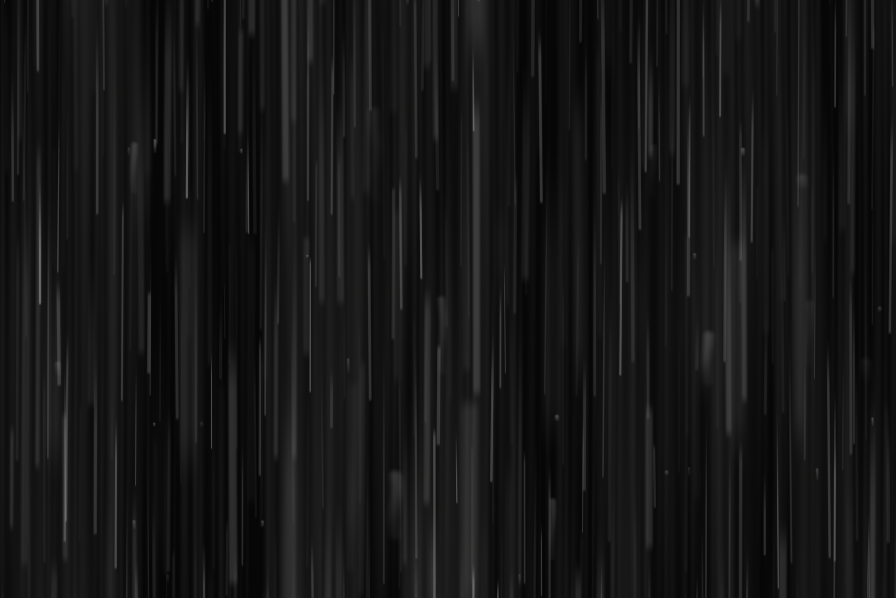
A Shadertoy shader for this texture:

```glsl
// Draws a dark curtain of falling rain: soft vertical folds, motion-blurred streaks and a few blurred drops.

const vec3 RAIN_TINT = vec3(1.01, 0.997, 0.993);
const float BLACK_LEVEL = 0.022;

float hash(vec3 p) {
    p = fract(p * vec3(0.1031, 0.1130, 0.0973));
    p += dot(p, p.yzx + 33.33);
    return fract((p.x + p.y) * p.z);
}

// Four random values for one cell
vec4 hash4(vec2 cell, float seed) {
    vec3 key = vec3(cell + 40.0, seed);
    return vec4(hash(key), hash(key + 17.3), hash(key + 41.7), hash(key + 73.1));
}

// Layered sines across x whose phase and strength drift slowly with height
float curtainFolds(vec2 p) {
    float sum = 0.0;
    float frequency = 11.0;
    float amplitude = 0.55;
    for (int i = 0; i < 7; i++) {
        float k = float(i);
        float drift = 0.6 * sin(p.y * (1.7 + 0.6 * k) + k * 2.4);
        float fade = 0.7 + 0.3 * sin(p.y * 4.1 + p.x * 9.0 + k * 1.9);
        float bend = 1.3 * sin(p.x * frequency * 0.37 + k);
        sum += amplitude * fade * sin(p.x * frequency + drift + bend + k * 4.1);
        frequency *= 1.83;
        amplitude *= 0.92;
    }
    return sum;
}

// One random streak per cell; the lower end is sharper than the fading upper end
float streaks(vec2 p, vec2 cell, float halfWidth, float blur, float endBlur, float chance, float seed) {
    float light = 0.0;
    float home = floor(p.x / cell.x);
    for (int i = -1; i <= 1; i++) {
        float column = home + float(i);
        float y = p.y / cell.y + hash(vec3(column + 40.0, seed, 5.0));
        float row = floor(y);
        float t = y - row;
        vec4 r = hash4(vec2(column, row), seed);
        vec4 s = hash4(vec2(column, row), seed + 9.0);

        float slant = (s.x - 0.5) * 0.010 * (t - 0.5);
        float centre = (column + mix(0.15, 0.85, r.x)) * cell.x + slant;
        float width = halfWidth * mix(0.5, 1.4, r.y);
        float across = 1.0 - smoothstep(width - blur, width + blur, abs(p.x - centre));

        float bottom = 0.4 * r.z;
        float top = mix(0.6, 1.0, r.w);
        float fadeStart = mix(bottom, top, mix(0.2, 0.95, s.y));
        float along = smoothstep(bottom, bottom + endBlur / cell.y, t)
                    * (1.0 - smoothstep(fadeStart, top, t));
        light += step(s.z, chance) * mix(0.12, 1.0, s.w * s.w) * across * along;
    }
    return light;
}

// Sparse out-of-focus drops, each a vertical capsule brightest at its head
float drops(vec2 p, vec2 cell, float radius, float trail, float chance, float seed) {
    vec2 id = floor(p / cell);
    vec4 r = hash4(id, seed);
    vec4 s = hash4(id, seed + 6.0);
    vec2 local = p - (id + vec2(mix(0.2, 0.8, r.x), mix(0.2, 0.4, r.y))) * cell;
    float size = radius * mix(0.5, 1.2, r.z);
    float span = trail * r.w;
    local.x += 0.15 * size * sin(local.y * 60.0);
    float d = length(vec2(local.x, local.y - clamp(local.y, 0.0, span)));
    float glow = 1.0 - smoothstep(size * 0.1, size * 1.2, d);
    float head = mix(0.25, 1.0, smoothstep(-size, span + size, local.y));
    return step(s.x, chance) * mix(0.3, 1.0, s.y) * glow * head;
}

void mainImage(out vec4 fragColor, in vec2 fragCoord) {
    vec2 p = fragCoord / iResolution.y;
    float pixel = 0.6 / iResolution.y;

    // Dim curtain in the distance
    float light = 0.060 + 0.042 * curtainFolds(p);
    light = max(light, BLACK_LEVEL);

    // Rain from broad and blurred to thin and bright
    light += 0.10 * streaks(p, vec2(0.055, 0.85), 0.012, 0.008, 0.120, 0.65, 1.0);
    light += 0.14 * streaks(p, vec2(0.024, 0.65), 0.005, 0.0030, 0.025, 0.70, 2.0);
    light += 0.18 * streaks(p, vec2(0.013, 0.48), 0.0021, max(0.0013, pixel), 0.008, 0.65, 3.0);
    light += 0.36 * streaks(p, vec2(0.030, 0.40), 0.0015, max(0.0010, pixel), 0.006, 0.48, 4.0);

    // Large blurred drops and small glints
    light += 0.16 * drops(p, vec2(0.14, 0.30), 0.013, 0.14, 0.28, 5.0);
    light += 0.28 * drops(p, vec2(0.06, 0.09), 0.004, 0.02, 0.06, 6.0);

    // Compress the rare overlaps of several streaks
    light = light / (1.0 + 0.35 * max(light - 0.15, 0.0));
    fragColor = vec4(light * RAIN_TINT, 1.0);
}
```
